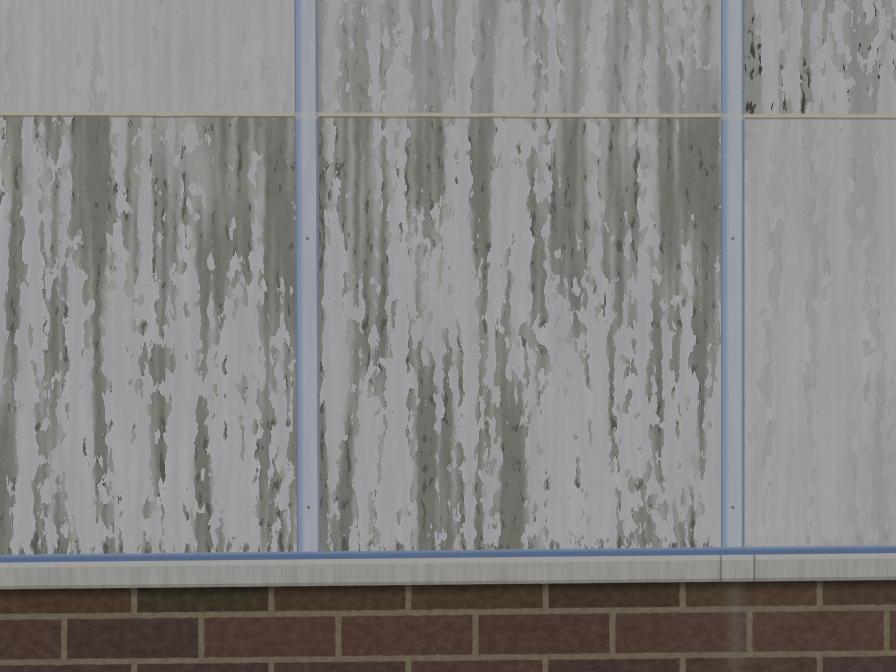
A Shadertoy shader for this texture:

```glsl
// Weathered wall panels with flaking pale paint, framed by two bluish posts,
// resting on a sloping metal ledge above a few courses of brick.
// Stretched gradient noise, cut at a threshold, makes the flakes and streaks.

vec2 hashGradient(vec2 cell) {
    vec3 h = fract(cell.xyx * vec3(0.1031, 0.1030, 0.0973));
    h += dot(h, h.yzx + 33.33);
    float angle = 6.2832 * fract((h.x + h.y) * h.z);
    return vec2(cos(angle), sin(angle));
}

float gradientNoise(vec2 p) {
    vec2 i = floor(p), f = p - i;
    vec2 u = f * f * f * (f * (f * 6.0 - 15.0) + 10.0);
    float a = dot(hashGradient(i), f);
    float b = dot(hashGradient(i + vec2(1, 0)), f - vec2(1, 0));
    float c = dot(hashGradient(i + vec2(0, 1)), f - vec2(0, 1));
    float d = dot(hashGradient(i + 1.0), f - 1.0);
    return mix(mix(a, b, u.x), mix(c, d, u.x), u.y);
}

float fbm(vec2 p) {
    float sum = 0.0, gain = 0.6;
    for (int i = 0; i < 4; i++) {
        sum += gain * gradientNoise(p);
        p = p * 2.03 + 17.3;
        gain *= 0.55;
    }
    return sum;
}

// Soft-edged interval, one pixel wide at its borders
float band(float lo, float hi, float x) {
    float w = 0.8 / iResolution.y;
    return smoothstep(lo - w, lo + w, x) * (1.0 - smoothstep(hi - w, hi + w, x));
}

vec3 panelColor(vec2 p) {
    bool upper = p.y > 0.829;
    int column = p.x < 0.457 ? 0 : p.x < 1.09 ? 1 : 2;
    // Wear of each panel: flake coverage, flake contrast, dark stain
    vec3 lowerWear = column == 2 ? vec3(-0.12, 0.22, 0.1) : vec3(0.0, 1.0, 0.6);
    vec3 upperWear = column == 0 ? vec3(-0.3, 0.2, 0.0)
                   : column == 1 ? vec3(0.06, 0.6, 0.25) : vec3(0.0, 0.6, 1.0);
    vec3 wear = upper ? upperWear : lowerWear;

    vec2 q = p + 0.004 * vec2(gradientNoise(p * 45.0), gradientNoise(p * 38.0 + 9.0));
    float streak = gradientNoise(vec2(q.x * 31.0, q.y * 2.1 + 3.0));
    float thinStreak = gradientNoise(vec2(q.x * 85.0, q.y * 5.0));
    float flakes = fbm(q * vec2(68.0, 27.0));
    float topWear = upper ? 0.0 : 0.2 * smoothstep(0.5, 0.83, p.y) - 0.05;
    float field = 0.75 * streak + 0.3 * thinStreak + 0.75 * flakes + wear.x + topWear;
    float bare = smoothstep(-0.025, 0.025, field);

    vec3 paint = vec3(0.612, 0.612, 0.62) + 0.035 * thinStreak + 0.02 * fbm(p * 5.0);
    float grime = smoothstep(-0.35, 0.5, streak + thinStreak * 0.8 + 0.4 * gradientNoise(p * 6.0));
    vec3 under = mix(vec3(0.56, 0.56, 0.55), vec3(0.43, 0.43, 0.405), grime);
    under += 0.04 * flakes;
    vec3 col = mix(paint, under, bare * wear.y);

    // Dark specks, gathered along streaks, panel sides and the lower edge
    float height = p.y - 0.0105 * p.x;
    float side = exp(-abs(p.x - 0.48) * 90.0) + exp(-abs(p.x - 0.434) * 120.0);
    float foot = upper ? 0.0 : 1.0 - smoothstep(0.175, 0.205, height);
    float speck = fbm(q * vec2(105.0, 34.0) + 41.0) + 0.45 * thinStreak;
    speck += 0.2 * foot + (upper ? 0.0 : 0.12 * side);
    float stain = smoothstep(0.22, 0.42, speck) * max(bare, foot) * wear.z;
    return mix(col, vec3(0.27, 0.26, 0.235), stain);
}

vec3 brickColor(vec2 p, float height) {
    float r = (0.082 - height) / 0.068;
    float row = floor(r);
    float u = (p.x - (mod(row, 2.0) > 0.5 ? 0.1997 : 0.0955)) / 0.204;
    vec2 id = vec2(floor(u), row);
    vec2 edge = vec2(0.5 - abs(fract(u) - 0.5), 0.5 - abs(fract(r) - 0.5)) * vec2(0.204, 0.068);
    float inset = min(edge.x, edge.y) + 0.0018 * fbm(p * 70.0);
    float tint = hashGradient(id + 5.0).x;
    vec3 brick = row < 0.0 ? vec3(0.25, 0.21, 0.16) : vec3(0.27, 0.213, 0.187);
    brick += 0.018 * tint * vec3(1.4, 0.5, 0.4) + 0.07 * fbm(p * vec2(65.0, 85.0));
    vec3 mortar = vec3(0.395, 0.36, 0.30) + 0.07 * fbm(p * 90.0);
    vec3 col = mix(mortar, brick, smoothstep(0.003, 0.0058, inset));
    // Pale runoff below the right post
    float runoff = exp(-pow((p.x - 1.095) / 0.013, 2.0)) * 0.35
                 + 0.15 * smoothstep(0.85, 1.15, p.x) * (0.6 + fbm(p * 18.0));
    col = mix(col, vec3(0.42, 0.40, 0.37), runoff);
    return col * mix(1.0, 0.58, smoothstep(0.105, 0.124, height));
}

void mainImage(out vec4 fragColor, in vec2 fragCoord) {
    vec2 p = fragCoord / iResolution.y;
    float height = p.y - 0.0105 * p.x;
    vec3 col = panelColor(p);

    // Cream joint between panel rows, with its thin shadow
    float jointY = p.y - 0.8305 + 0.003 * p.x + 0.0008 * gradientNoise(p * 20.0);
    col = mix(col, vec3(0.63, 0.61, 0.56), band(-0.002, 0.0035, jointY));
    col = mix(col, vec3(0.43, 0.40, 0.34), 0.75 * band(-0.0045, -0.002, jointY));

    // Posts: blue left edge, pale face, shaded right edge and rivets
    for (int i = 0; i < 2; i++) {
        float x = p.x - (i == 0 ? 0.4605 - 0.005 * p.y : 1.0905);
        vec3 post = mix(vec3(0.48, 0.53, 0.61), vec3(0.60, 0.615, 0.645), smoothstep(-0.013, -0.004, x));
        post = mix(post, vec3(0.43, 0.46, 0.51), band(0.0135, 0.02, x));
        post = mix(post, vec3(0.38, 0.44, 0.54), band(-0.02, -0.0155, x));
        post += 0.02 * gradientNoise(p * vec2(90.0, 8.0));
        float rivetY = (fract((p.y - 0.045) / 0.4) - 0.5) * 0.4;
        post *= 1.0 - 0.3 * (1.0 - smoothstep(0.0015, 0.0035, length(vec2(x, rivetY))));
        post = mix(post, vec3(0.64, 0.64, 0.62), 0.5 * band(-0.006, 0.004, jointY));
        col = mix(col, post, band(-0.0175, 0.0175, x));
    }

    // Blue flashing and the streaked ledge
    vec3 flashing = mix(vec3(0.33, 0.40, 0.52), vec3(0.45, 0.51, 0.60), smoothstep(0.168, 0.174, height));
    col = mix(col, flashing, band(0.162, 0.1745, height));
    vec3 ledge = vec3(0.56, 0.56, 0.545) + 0.07 * fbm(p * vec2(90.0, 12.0));
    ledge = mix(ledge, vec3(0.61, 0.61, 0.60), band(0.155, 0.163, height));
    ledge *= 1.0 - 0.16 * band(0.122, 0.128, height);
    ledge *= 1.0 - 0.25 * (band(1.071, 1.074, p.x) + band(1.121, 1.124, p.x));
    col = mix(col, ledge, band(0.123, 0.163, height));

    col = mix(brickColor(p, height), col, band(0.123, 2.0, height));
    col += 0.012 * gradientNoise(p * 230.0);
    fragColor = vec4(col, 1.0);
}
```
